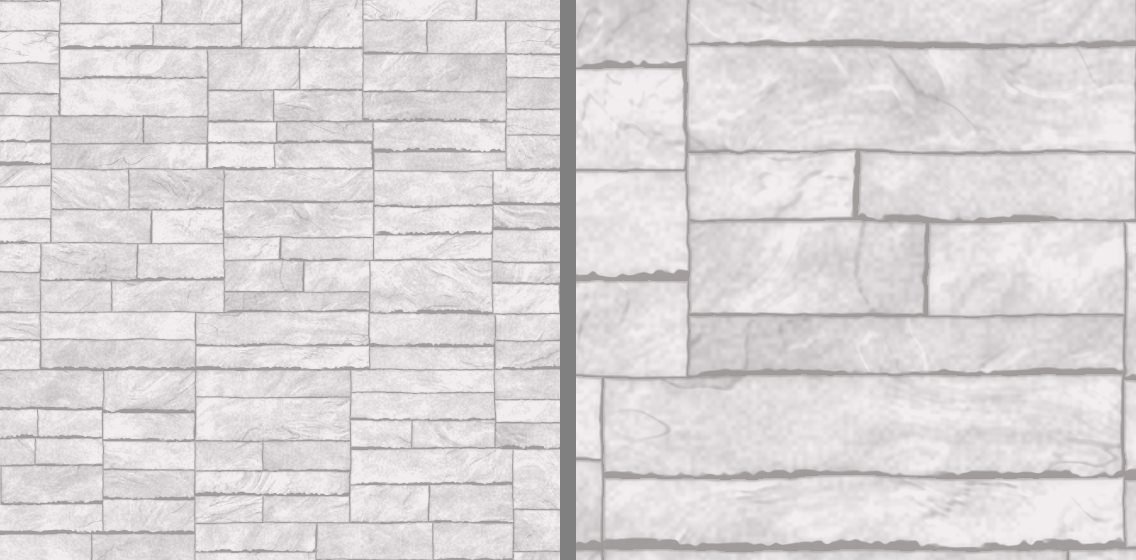
Left, the full canvas; right, a detail of the centre.
Write a Shadertoy shader that draws this texture.

```glsl
// Pale ledger-stone wall: interlocking split slate slabs with thin shadowed joints.
#define BLOCK_SIZE vec2(0.25, 0.125)
#define ROW_HEIGHT 0.055
#define JOINT_WIDTH 0.0011
#define SHADOW_WIDTH 0.0062
#define STONE_DARK 0.842
#define STONE_LIGHT 0.903
#define MOTTLE 0.13
#define GRAIN 0.065
#define RELIEF 0.85
#define STONE_TINT vec3(0.015, -0.005, 0.003)
#define JOINT_COLOR vec3(0.615, 0.595, 0.59)

float hash(vec2 p) {
    vec3 q = fract(p.xyx * 0.1031);
    q += dot(q, q.yzx + 33.33);
    return fract((q.x + q.y) * q.z);
}

float noise(vec2 p) {
    vec2 i = floor(p), f = fract(p);
    f = f * f * (3.0 - 2.0 * f);
    return mix(mix(hash(i), hash(i + vec2(1, 0)), f.x),
               mix(hash(i + vec2(0, 1)), hash(i + vec2(1, 1)), f.x), f.y);
}

float fbm(vec2 p) {
    float sum = 0.0, amp = 0.5;
    for (int i = 0; i < 5; i++) {
        sum += amp * noise(p);
        p = mat2(1.6, 1.2, -1.2, 1.6) * p + 7.3;
        amp *= 0.5;
    }
    return sum / 0.97;
}

// Position of the dividing line inside a layout cell
float divider(vec2 cell) { return mix(0.24, 0.76, hash(cell + 41.0)); }

// Lattice vertex owned by the pinwheel rectangle around p
vec2 findBlock(vec2 p) {
    vec2 c = floor(p), f = p - c;
    float own = divider(c);
    if (mod(c.x + c.y, 2.0) < 0.5) {
        float up = step(own, f.y);
        return c + vec2(step(divider(c + vec2(0, 2.0 * up - 1.0)), f.x), up);
    }
    float right = step(own, f.x);
    return c + vec2(right, step(divider(c + vec2(2.0 * right - 1.0, 0)), f.y));
}

// Rectangle (left, bottom, right, top) belonging to a vertex
vec4 blockBounds(vec2 v) {
    float ne = divider(v), nw = divider(v - vec2(1, 0));
    float sw = divider(v - 1.0), se = divider(v - vec2(0, 1));
    bool even = mod(v.x + v.y, 2.0) < 0.5;
    vec4 b = even ? vec4(nw, sw, se, ne) : vec4(sw, se, ne, nw);
    return v.xyxy + b - vec4(1, 1, 0, 0);
}

float cut(float k, float n, vec2 seed) {
    float inner = step(0.5, k) * step(k, n - 0.5);
    return k + inner * 0.5 * (hash(seed + k * 3.0) - 0.5);
}

// Splits the span lo..hi into n uneven parts: (start, end, index)
vec3 splitSpan(float x, float lo, float hi, float n, vec2 seed) {
    float t = (x - lo) / (hi - lo) * n;
    float k = clamp(floor(t + 0.5), 0.0, n);
    float part = clamp(t < cut(k, n, seed) ? k - 1.0 : k, 0.0, n - 1.0);
    vec2 ends = vec2(cut(part, n, seed), cut(part + 1.0, n, seed));
    return vec3(lo + (hi - lo) * ends / n, part);
}

// Height of the cleft face: soft undulation plus broken layers
float slateHeight(vec2 q) {
    float h = fbm(q * vec2(9, 15) + 1.2 * noise(q * 14.0));
    float s = h * 5.0;
    float layers = (floor(s) + smoothstep(0.8, 1.0, fract(s))) / 5.0;
    return h + 0.6 * layers * smoothstep(0.45, 0.7, noise(q * 11.0 + 5.0));
}

void mainImage(out vec4 fragColor, in vec2 fragCoord) {
    vec2 uv = fragCoord / iResolution.y;
    float soft = 0.0006 + 0.5 / iResolution.y;

    // Slightly uneven stone outlines
    vec2 p = uv + 0.003 * (vec2(noise(uv * 16.0), noise(uv * 16.0 + 50.0)) - 0.5)
                + 0.0012 * (vec2(noise(uv * 130.0), noise(uv * 130.0 + 90.0)) - 0.5);

    // Block, then rows, then stones within a row
    vec2 v = findBlock(p / BLOCK_SIZE);
    vec4 box = blockBounds(v) * BLOCK_SIZE.xyxy;
    vec2 size = box.zw - box.xy;
    float rows = clamp(floor(size.y / ROW_HEIGHT + 0.5), 1.0, 3.0);
    if (size.x < 0.24 && hash(v + 17.0) < 0.4) rows = 1.0;
    vec3 row = splitSpan(p.y, box.y, box.w, rows, v + 3.0);
    vec2 rowId = v * 8.0 + vec2(0, row.z);
    bool halved = rows > 1.5 && hash(rowId + 29.0) < smoothstep(0.17, 0.38, size.x);
    vec3 col = splitSpan(p.x, box.x, box.z, halved ? 2.0 : 1.0, rowId + 11.0);
    vec2 id = rowId + vec2(col.z, 0);
    vec2 fromLow = p - vec2(col.x, row.x), fromHigh = vec2(col.y, row.y) - p;

    // Cleft surface, turned and shifted for each stone
    float angle = (hash(id + 5.0) - 0.5) * 1.3;
    float c = cos(angle), s = sin(angle);
    vec2 q = mat2(c, s, -s, c) * uv + 10.0 * vec2(hash(id + 61.0), hash(id + 83.0));
    float slope = slateHeight(q) - slateHeight(q + vec2(-0.0012, 0.0022));
    float tone = mix(STONE_DARK, STONE_LIGHT, hash(id + 7.0));
    tone += MOTTLE * (fbm(q * vec2(6, 9)) - 0.5);
    tone += 0.11 * (fbm(q * vec2(35, 60)) - 0.5);
    tone += GRAIN * (noise(uv * 330.0) - 0.5);
    tone += clamp(RELIEF * mix(0.5, 1.2, hash(id + 13.0)) * slope, -0.1, 0.06);

    // Pale scuffs and an occasional crack
    tone += 0.035 * smoothstep(0.56, 0.68, fbm(q * 28.0 + 20.0));
    float vein = abs(fbm(q * vec2(5, 13) + 31.0) - 0.5);
    float cracked = step(0.6, hash(id + 23.0)) * smoothstep(0.5, 0.8, noise(q * 9.0));
    tone -= 0.1 * cracked * (1.0 - smoothstep(0.0, 0.012, vein));
    vec3 color = vec3(min(tone, 0.935)) + STONE_TINT;

    // Ragged shadow under and beside stones, hairlines elsewhere
    float ragged = 0.6 * noise(uv * 45.0) + 0.4 * noise(uv * 230.0);
    float drop = pow(hash(id + 37.0), 1.6) * SHADOW_WIDTH * smoothstep(0.1, 0.75, ragged);
    float side = pow(hash(id + 47.0), 3.0) * 0.6 * SHADOW_WIDTH * ragged;
    vec2 reach = JOINT_WIDTH + vec2(side, drop);
    vec2 low = 1.0 - smoothstep(reach.yy - soft, reach.yy + soft, fromLow.yy);
    float right = 1.0 - smoothstep(reach.x - soft, reach.x + soft, fromHigh.x);
    float hairline = 1.0 - smoothstep(0.0, JOINT_WIDTH + soft, min(fromLow.x, fromHigh.y));
    float joint = max(max(low.x, right), 0.6 * hairline);
    float rim = min(min(fromLow.x, fromLow.y - drop), min(fromHigh.x - side, fromHigh.y));
    color -= 0.035 * (1.0 - smoothstep(0.0, 0.006, rim));
    color = mix(color, JOINT_COLOR, 0.93 * joint);

    fragColor = vec4(color, 1.0);
}
```
